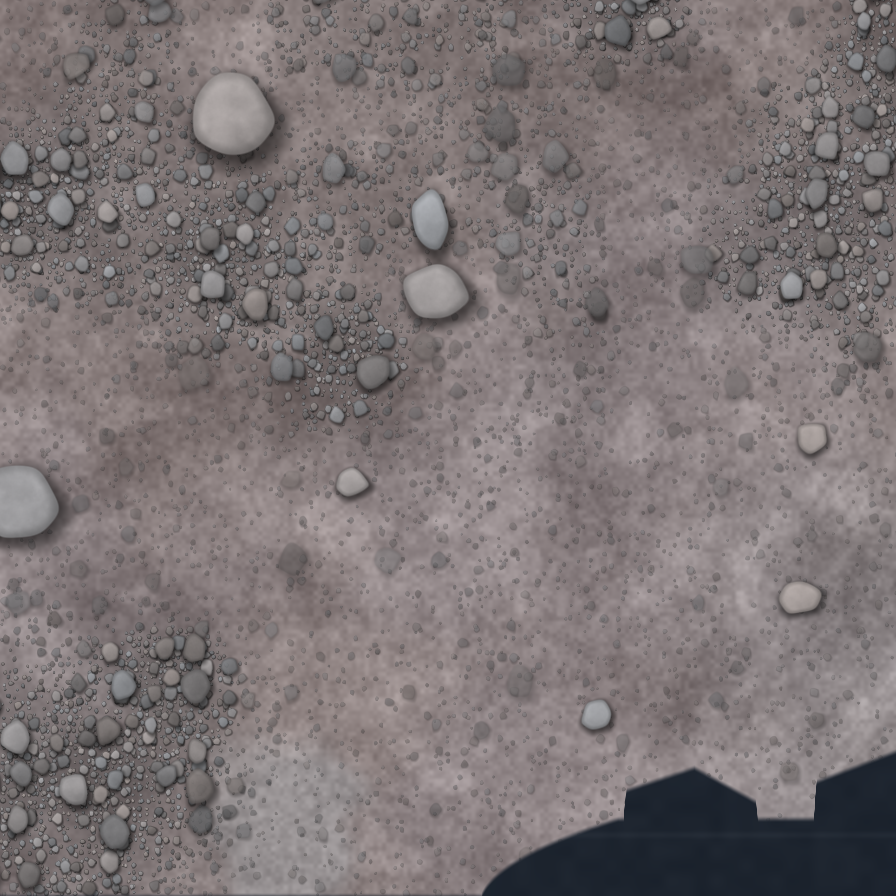
Reproduce this texture procedurally as a Shadertoy shader.

```glsl
// Dusty, trodden ground seen from above: mauve-grey soil with drifts of gravel,
// a few pale boulders and a dark cast shadow in the lower right corner.
// Noise makes the soil; faceted stones are scattered on hashed grids, fine to coarse.

const vec3 SOIL = vec3(0.548, 0.506, 0.512);
const vec3 SOIL_WARM = vec3(0.515, 0.462, 0.450);
const vec3 SOIL_COOL = vec3(0.560, 0.548, 0.555);
const vec3 DIRT = vec3(0.350, 0.325, 0.325);
const vec3 STONE_WARM = vec3(1.05, 0.99, 0.97);
const vec3 STONE_COOL = vec3(0.98, 1.00, 1.03);
const vec3 SHADE = vec3(0.112, 0.140, 0.180);
const vec2 TO_LIGHT = vec2(-0.5, 0.86);
const float SOIL_CONTRAST = 0.30;
const float GRAIN_CONTRAST = 0.07;
const float EDGE = 0.0014;
const float COARSE_GRID = 20.0;
const float GRID_RATIO = 1.9;
const int LAYERS = 4;
const int FACETS = 7;
const float TAU = 6.2831853;

// Gravel drifts: centre and radius
const int DRIFT_COUNT = 8;
const vec3 DRIFTS[8] = vec3[8](
    vec3(0.07, 0.13, 0.14), vec3(0.19, 0.23, 0.06), vec3(0.89, 0.72, 0.09),
    vec3(1.00, 0.90, 0.08), vec3(0.38, 0.60, 0.07), vec3(0.70, 1.00, 0.07),
    vec3(0.07, 0.76, 0.09), vec3(0.25, 0.69, 0.07));

// Boulders: centre, radius, width over height
const int BOULDER_COUNT = 8;
const vec4 BOULDERS[8] = vec4[8](
    vec4(0.257, 0.872, 0.049, 0.95), vec4(0.479, 0.756, 0.029, 0.68),
    vec4(0.482, 0.675, 0.036, 1.20), vec4(0.020, 0.440, 0.048, 0.85),
    vec4(0.893, 0.333, 0.024, 1.35), vec4(0.666, 0.203, 0.019, 0.95),
    vec4(0.392, 0.463, 0.018, 1.20), vec4(0.908, 0.512, 0.019, 0.90));

float hash(vec2 p) {
    vec3 h = fract(p.xyx * 0.1031);
    h += dot(h, h.yzx + 33.33);
    return fract((h.x + h.y) * h.z);
}

float noise(vec2 p) {
    vec2 i = floor(p), f = fract(p);
    f = f * f * (3.0 - 2.0 * f);
    return mix(mix(hash(i), hash(i + vec2(1, 0)), f.x),
               mix(hash(i + vec2(0, 1)), hash(i + vec2(1, 1)), f.x), f.y);
}

float fbm(vec2 p) {
    float sum = 0.0, amp = 0.5;
    for (int i = 0; i < 5; i++) {
        sum += amp * noise(p);
        p = mat2(1.6, 1.2, -1.2, 1.6) * p + 7.3;
        amp *= 0.55;
    }
    return sum / 1.055;
}

// Amount of gravel at a place, 0 to 1
float gravel(vec2 p) {
    float drift = 0.0;
    for (int i = 0; i < DRIFT_COUNT; i++) {
        vec2 d = (p - DRIFTS[i].xy) / DRIFTS[i].z;
        drift += exp(-dot(d, d));
    }
    float strewn = smoothstep(0.4, 0.75, p.y) * smoothstep(0.45, 0.75, noise(p * 8.0));
    return clamp(drift * (0.45 + 0.9 * noise(p * 15.0)) + 0.3 * strewn, 0.0, 1.0);
}

// Rounded polygon gauge: 1 on the outline of a stone of unit radius
float stoneGauge(vec2 q, float seed) {
    float sum = 0.0;
    for (int i = 0; i < FACETS; i++) {
        float k = float(i);
        float angle = TAU * (k + 0.7 * hash(vec2(k, seed))) / float(FACETS);
        float reach = mix(0.76, 1.0, hash(vec2(seed, k + 9.0)));
        float s = max(dot(q, vec2(cos(angle), sin(angle))) / reach, 0.0);
        s *= s; s *= s;
        sum += s * s;
    }
    return pow(sum, 0.125);
}

// Paints one stone with its contact shadow over the ground
void paintStone(inout vec3 col, vec2 p, vec2 q, float radius, float seed, float value, float cover) {
    float gauge = stoneGauge(q, seed);
    float lit = dot(q, TO_LIGHT);
    float contact = 1.0 - smoothstep(0.85, 1.4, gauge + 0.2 * lit);
    col *= 1.0 - 0.52 * cover * contact;
    vec3 tint = mix(STONE_WARM, STONE_COOL, hash(vec2(seed, 3.7)));
    float relief = 0.07 * lit + 0.16 * (fbm(p * 45.0 + seed) - 0.5);
    float rim = 1.0 - 0.2 * smoothstep(0.7, 1.0, gauge);
    float body = 1.0 - smoothstep(-EDGE, EDGE, (gauge - 1.0) * radius);
    col = mix(col, tint * (value + relief) * rim, body * cover);
}

void scatterStones(inout vec3 col, vec2 p, float grid, float sparse) {
    vec2 home = floor(p * grid);
    for (int y = -1; y <= 1; y++)
    for (int x = -1; x <= 1; x++) {
        vec2 cell = home + vec2(x, y);
        vec2 key = cell + grid * 3.0;
        float seed = 90.0 * hash(key + 5.1);
        float size = mix(0.2, 0.42, hash(key + 17.3));
        vec2 centre = cell + 0.5 + 0.6 * (vec2(hash(key + 31.7), hash(key + 47.9)) - 0.5);
        vec2 q = (p * grid - centre) / size;
        q.x *= mix(0.95, 1.3, hash(key + 61.3));
        if (dot(q, q) > 3.2) continue;
        float amount = gravel(centre / grid);
        if (hash(key + 73.1) > 0.9 * amount + sparse) continue;
        float value = mix(0.42, 0.61, hash(key + 83.9));
        paintStone(col, p, q, size / grid, seed, value, mix(0.35, 0.95, smoothstep(0.05, 0.5, amount)));
    }
}

vec3 soil(vec2 p) {
    float warm = smoothstep(0.35, 0.7, fbm(p * 3.0 + 4.0) + 0.25 * (p.y - 0.5));
    float pale = 1.0 - smoothstep(0.6, 1.1, length((p - vec2(0.32, 0.07)) / vec2(0.11, 0.13)) + 0.5 * (noise(p * 25.0) - 0.5));
    float worn = smoothstep(0.65, 1.0, p.x) * (1.0 - smoothstep(0.35, 0.6, p.y));
    vec3 col = mix(SOIL, SOIL_WARM, 0.6 * warm);
    col = mix(col, SOIL_COOL, max(0.75 * pale, 0.5 * worn));
    col += SOIL_CONTRAST * (fbm(p * 9.0) - 0.5);
    col += GRAIN_CONTRAST * (noise(p * 110.0) + noise(p * 210.0) - 1.0);
    col += 0.05 * smoothstep(0.68, 0.85, noise(p * 24.0 + 2.0));
    // Diagonal scrape marks on the worn side
    vec2 along = mat2(0.6, -0.8, 0.8, 0.6) * p;
    col += 0.11 * worn * (noise(along * vec2(12.0, 95.0)) - 0.5);
    return mix(col, DIRT, 0.65 * gravel(p));
}

// Upper outline of the cast shadow
float shadowTop(float x) {
    float arc = 0.098 * sqrt(clamp((x - 0.535) / 0.155, 0.0, 1.0)) - 0.012;
    float roof = 0.143 - abs(x - 0.775) * (x < 0.775 ? 0.33 : 0.55);
    roof *= smoothstep(0.688, 0.700, x) * (1.0 - smoothstep(0.843, 0.853, x));
    float block = (0.127 + 0.38 * (x - 0.91)) * smoothstep(0.903, 0.912, x);
    return max(arc, max(roof, block));
}

void mainImage(out vec4 fragColor, in vec2 fragCoord) {
    vec2 p = fragCoord / iResolution.y;
    vec3 col = soil(p);

    for (int i = LAYERS - 1; i >= 0; i--) {
        float level = float(i);
        scatterStones(col, p, COARSE_GRID * pow(GRID_RATIO, level), 0.02 + 0.05 * level);
    }
    for (int i = 0; i < BOULDER_COUNT; i++) {
        vec4 b = BOULDERS[i];
        vec2 q = (p - b.xy) / (b.z * vec2(sqrt(b.w), inversesqrt(b.w)));
        if (dot(q, q) < 3.2) paintStone(col, p, q, b.z, float(i) * 7.0 + 2.0, 0.62, 1.0);
    }

    // Cast shadow with a faint ridge line
    float ridge = smoothstep(0.006, 0.0, abs(p.y - 0.068));
    vec3 shade = SHADE + 0.025 * ridge + 0.02 * (noise(p * 60.0) - 0.5);
    col = mix(col, shade, smoothstep(-0.004, 0.004, shadowTop(p.x) - p.y));
    fragColor = vec4(clamp(col, 0.0, 1.0), 1.0);
}
```
